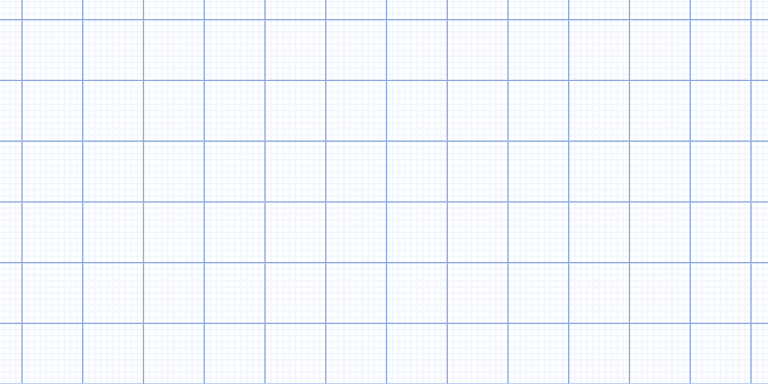
A WebGL 1 fragment shader for this pattern:

```glsl
precision highp float;
// Graph paper: thin blue major rules on near-white paper, with each square
// divided into ten by very faint minor rules. Both grids are repeated lines
// with filtered coverage, measured in units of the canvas height.

uniform vec2 u_resolution;

// Coverage of rules of a given width, repeated at each multiple of spacing,
// averaged over a filter window so that thin rules keep their weight.
vec2 ruleCoverage(vec2 p, float spacing, float width, float window) {
  vec2 dist = abs(fract(p / spacing + 0.5) - 0.5) * spacing;
  vec2 upper = min(dist + 0.5 * window, vec2(0.5 * width));
  vec2 lower = max(dist - 0.5 * window, vec2(-0.5 * width));
  return clamp((upper - lower) / window, 0.0, 1.0);
}

// Joins the vertical and horizontal rules without darkening the crossings.
float gridCoverage(vec2 p, float spacing, float width, float window) {
  vec2 rules = ruleCoverage(p, spacing, width, window);
  return max(rules.x, rules.y);
}

void main() {
  float pixel = 1.0 / u_resolution.y;
  vec2 p = gl_FragCoord.xy * pixel - vec2(0.0573, -0.0004);
  float square = 0.1582;

  // Paper, then the faint tenths, then the major rules on top.
  vec3 color = vec3(0.992, 0.995, 1.0);
  float minor = gridCoverage(p, square / 10.0, 0.0018, 1.2 * pixel);
  color = mix(color, vec3(0.915, 0.933, 0.978), minor);
  float major = gridCoverage(p, square, 0.0025, 1.3 * pixel);
  color = mix(color, vec3(0.41, 0.54, 0.84), major);

  gl_FragColor = vec4(color, 1.0);
}
```
